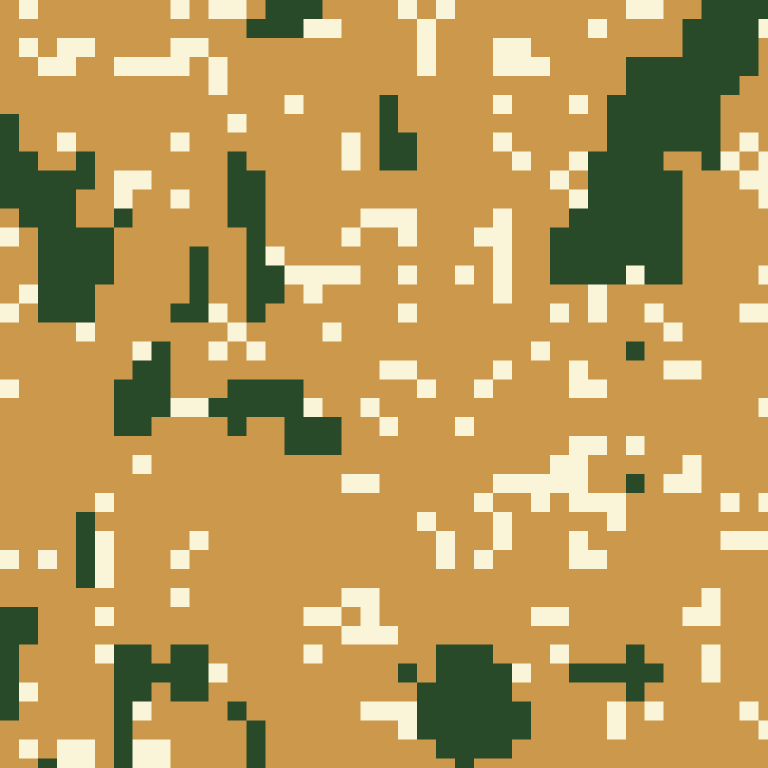
A WebGL 1 fragment shader for this pattern:

```glsl
precision highp float;
// Blocky three-colour camouflage: tall green patches and cream flecks on tan.

uniform vec2 u_resolution;

const float CELLS = 40.5; // grid cells across the canvas

const vec3 TAN = vec3(0.80, 0.60, 0.30);
const vec3 GREEN = vec3(0.16, 0.29, 0.16);
const vec3 CREAM = vec3(0.98, 0.96, 0.85);

float hash(vec2 p) {
  vec3 q = fract(p.xyx * 0.1031);
  q += dot(q, q.yzx + 33.33);
  return fract((q.x + q.y) * q.z);
}

float valueNoise(vec2 p) {
  vec2 i = floor(p);
  vec2 f = fract(p);
  f = f * f * (3.0 - 2.0 * f);
  float low = mix(hash(i), hash(i + vec2(1.0, 0.0)), f.x);
  float high = mix(hash(i + vec2(0.0, 1.0)), hash(i + vec2(1.0, 1.0)), f.x);
  return mix(low, high, f.y);
}

vec3 cellColor(vec2 cell) {
  // Broad upright patches, roughened by a finer octave
  float patches = 0.65 * valueNoise(cell * vec2(0.23, 0.13) + 17.3)
                + 0.35 * valueNoise(cell * vec2(0.55, 0.41) + 61.7);
  // Single-cell flecks, loosely clustered
  float flecks = 0.5 * hash(cell + 203.0)
               + 0.5 * valueNoise(cell * 0.43 + 131.9);

  vec3 color = mix(TAN, CREAM, step(0.698, flecks));
  return mix(color, GREEN, step(0.649, patches));
}

void main() {
  // Average four subsamples so the cell edges stay smooth
  vec3 color = vec3(0.0);
  for (int i = 0; i < 4; i++) {
    float k = float(i);
    vec2 offset = vec2(mod(k, 2.0), floor(k / 2.0)) * 0.5 - 0.25;
    vec2 pos = gl_FragCoord.xy + offset;
    pos.y = u_resolution.y - pos.y; // the grid starts at the top left
    color += cellColor(floor(pos / u_resolution.y * CELLS));
  }
  gl_FragColor = vec4(color / 4.0, 1.0);
}
```
